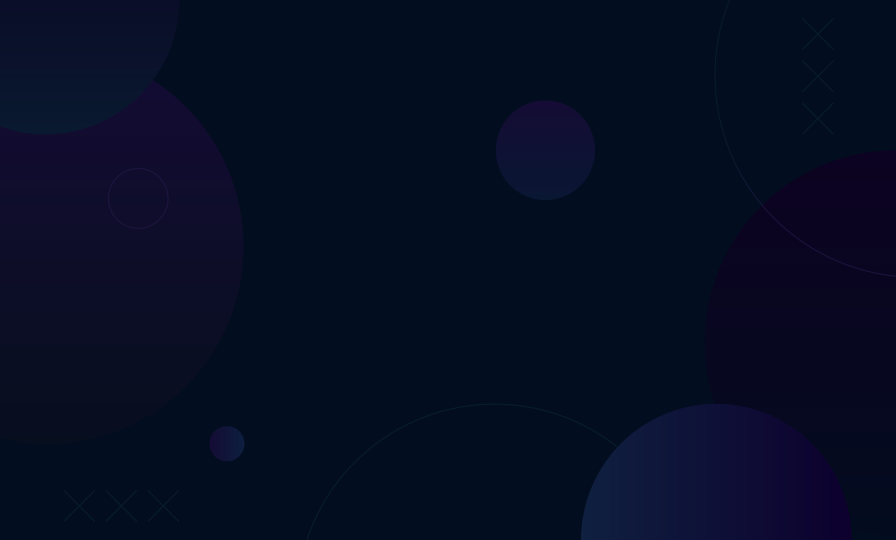
A WebGL 2 fragment shader for this background:

```glsl
#version 300 es
precision highp float;
// Dark navy backdrop with softly graded discs, hairline rings and rows of
// thin crosses. Each part is a distance function blended over the last;
// the canvas is one unit wide and HEIGHT units tall.
uniform vec2 u_resolution;
out vec4 outColor;

const float HEIGHT = 0.599;
const float LINE_WIDTH = 0.0013;
const vec2 UP = vec2(0.0, 1.0);
const vec2 RIGHT = vec2(1.0, 0.0);

const vec3 NAVY = vec3(0.012, 0.050, 0.125);
const vec3 PURPLE = vec3(0.080, 0.045, 0.205);
const vec3 INK = vec3(0.028, 0.057, 0.118);
const vec3 TEAL = vec3(0.030, 0.125, 0.175);
const vec3 VIOLET = vec3(0.130, 0.090, 0.270);

// Coverage of a filled shape, smoothed over one pixel
float fill(float dist, float pixel) {
  return clamp(0.5 - dist / pixel, 0.0, 1.0);
}

// Coverage of a hairline; stays faint when thinner than a pixel
float stroke(float dist, float pixel) {
  float width = max(LINE_WIDTH, pixel);
  return (1.0 - smoothstep(0.0, width, abs(dist))) * LINE_WIDTH / width;
}

// Disc shaded from one colour to another along a direction
vec3 disc(vec3 base, vec2 p, vec2 center, float radius, vec2 dir,
          vec3 from, vec3 to, float pixel) {
  vec2 q = p - center;
  float t = clamp(0.5 + 0.5 * dot(q, dir) / radius, 0.0, 1.0);
  return mix(base, mix(from, to, t), fill(length(q) - radius, pixel));
}

vec3 ring(vec3 base, vec2 p, vec2 center, float radius, vec3 tint,
          float alpha, float pixel) {
  float dist = length(p - center) - radius;
  return mix(base, tint, alpha * stroke(dist, pixel));
}

// Distance to a diagonal cross that fits a square of the given half size
float crossDistance(vec2 p, float halfSize) {
  vec2 q = abs(p);
  float along = min(0.5 * (q.x + q.y), halfSize);
  return length(q - along);
}

// Three crosses set at an even step
vec3 crossRow(vec3 base, vec2 p, vec2 first, vec2 spacing, vec3 tint,
              float pixel) {
  float dist = 1.0;
  for (int i = 0; i < 3; i++) {
    dist = min(dist, crossDistance(p - first - float(i) * spacing, 0.0169));
  }
  return mix(base, tint, 0.8 * stroke(dist, pixel));
}

void main() {
  vec2 p = gl_FragCoord.xy / u_resolution * vec2(1.0, HEIGHT);
  float pixel = 1.0 / u_resolution.x;
  vec3 color = NAVY;

  // Left pair of discs and the small ring
  color = disc(color, p, vec2(0.053, 0.3255), 0.2188, UP, INK, PURPLE, pixel);
  color = disc(color, p, vec2(0.051, HEIGHT), 0.149, UP,
               vec3(0.035, 0.100, 0.185), vec3(0.045, 0.005, 0.125), pixel);
  color = ring(color, p, vec2(0.1543, 0.3789), 0.0332, VIOLET, 0.7, pixel);

  // Floating discs
  color = disc(color, p, vec2(0.6087, 0.4323), 0.0553, UP,
               vec3(0.035, 0.090, 0.200), PURPLE, pixel);
  color = disc(color, p, vec2(0.2533, 0.1068), 0.0195, RIGHT,
               PURPLE, vec3(0.050, 0.120, 0.250), pixel);

  // Right disc and the large rings
  color = disc(color, p, vec2(1.0, 0.2188), 0.2135, UP,
               vec3(0.012, 0.046, 0.120), vec3(0.048, 0.008, 0.130), pixel);
  vec3 ringTint = mix(VIOLET, TEAL, smoothstep(0.3, 0.5, p.y));
  color = ring(color, p, vec2(1.022, 0.5156), 0.224, ringTint, 0.7, pixel);
  color = ring(color, p, vec2(0.552, -0.0703), 0.221, TEAL, 0.8, pixel);

  // Bottom disc lies over the lower ring
  color = disc(color, p, vec2(0.7995, 0.0), 0.151, RIGHT,
               vec3(0.060, 0.125, 0.250), vec3(0.050, 0.000, 0.180), pixel);

  // Cross rows
  color = crossRow(color, p, vec2(0.9128, 0.5612), -0.0469 * UP, TEAL, pixel);
  color = crossRow(color, p, vec2(0.0885, 0.0378), 0.0469 * RIGHT, TEAL, pixel);

  outColor = vec4(color, 1.0);
}
```
